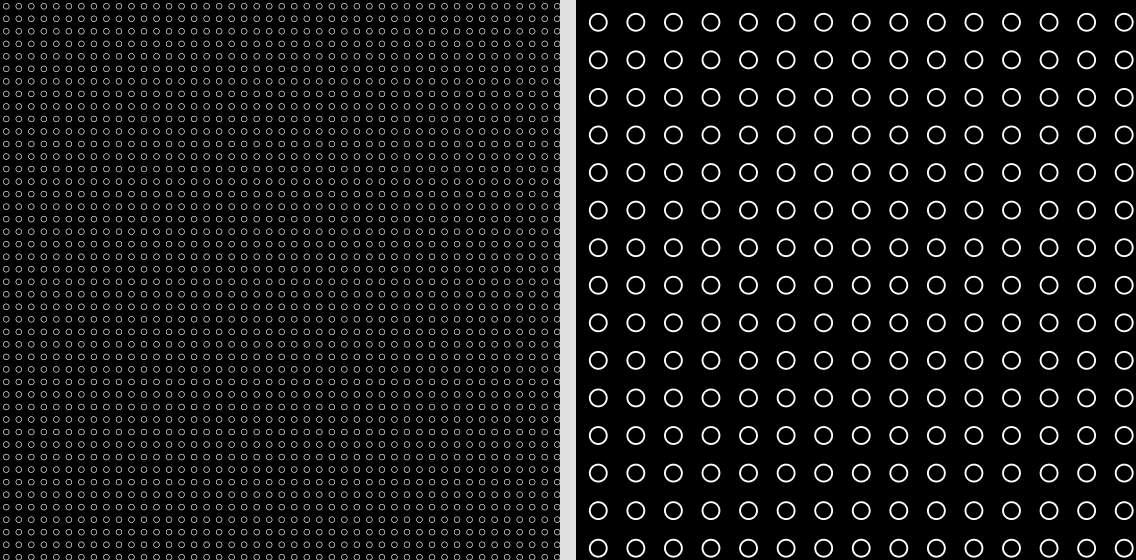
Left: the whole. Right: its middle third, enlarged.
This pattern is drawn by a Shadertoy shader. Its source:

```glsl
// Square grid of thin white rings on black, anchored at the top left corner.
#define CELLS_PER_SIDE 44.721   // the last row and column are cut by the edge
#define RING_RADIUS 0.225       // centre line of the stroke, in cells
#define LINE_WIDTH 0.05         // in cells
#define LINE_COLOR vec3(1.0)
#define BACK_COLOR vec3(0.0)

// Coverage of a disc with a linear edge one pixel wide.
float discCoverage(float dist, float radius, float pixel) {
    return clamp((radius - dist) / pixel + 0.5, 0.0, 1.0);
}

// Outer disc minus inner disc keeps strokes thinner than a pixel correctly dim.
float ringCoverage(vec2 p, float pixel) {
    float dist = length(p);
    float halfWidth = 0.5 * LINE_WIDTH;
    return discCoverage(dist, RING_RADIUS + halfWidth, pixel)
         - discCoverage(dist, RING_RADIUS - halfWidth, pixel);
}

void mainImage(out vec4 fragColor, in vec2 fragCoord) {
    // Cell units, counted rightwards and downwards from the top left.
    float pixel = CELLS_PER_SIDE / iResolution.y;
    vec2 grid = vec2(fragCoord.x, iResolution.y - fragCoord.y) * pixel;

    // One ring in the middle of each cell.
    vec2 cell = fract(grid) - 0.5;
    fragColor = vec4(mix(BACK_COLOR, LINE_COLOR, ringCoverage(cell, pixel)), 1.0);
}
```
